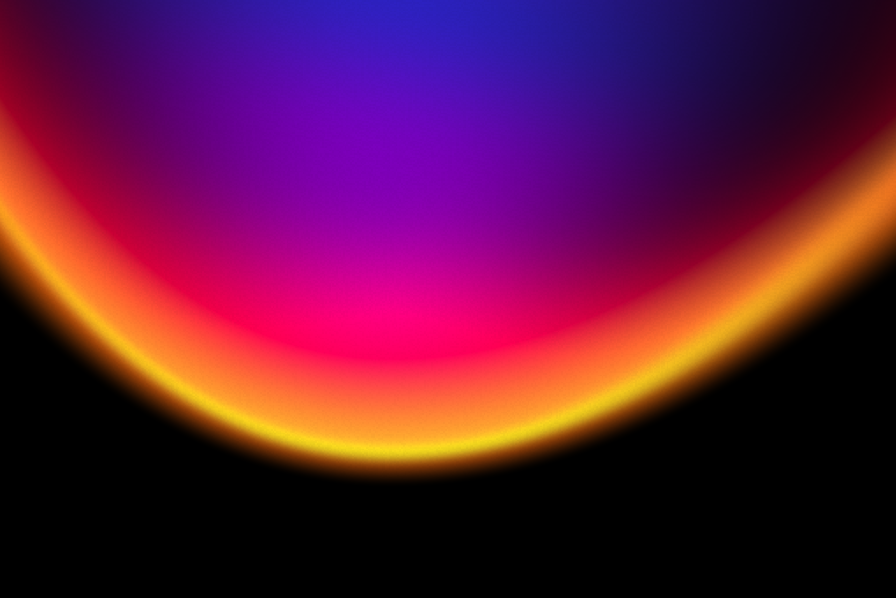
Give the GLSL for this background, as a Shadertoy shader.

```glsl
// A glowing bowl of light on black: a thin golden rim, an orange band and
// red glow inside it, then violet and blue light falling from the top.
// All layers are profiles of the signed distance to one lopsided curve.

#define LOWEST vec2(0.655, 0.244)     // lowest point of the rim
#define BEND_LEFT vec2(0.82, 0.28)    // square and fourth power terms
#define BEND_RIGHT vec2(0.66, -0.07)
#define RED_REACH 0.32
#define BAND_REACH 0.155
#define VIOLET_SPREAD 0.57
#define GRAIN 0.018

const vec3 RED    = vec3(1.00, 0.00, 0.15);
const vec3 VIOLET = vec3(0.42, 0.00, 0.73);
const vec3 BLUE   = vec3(0.10, 0.13, 0.72);
const vec3 MAROON = vec3(0.07, 0.00, 0.03);
const vec3 SHELL  = vec3(1.00, 0.42, 0.05);

float hash(vec2 p) {
    return fract(sin(dot(p, vec2(127.1, 311.7))) * 43758.5453);
}

// Approximate distance to the rim, positive inside the bowl
float rimDistance(vec2 p) {
    vec2 q = p - LOWEST;
    vec2 bend = q.x < 0.0 ? BEND_LEFT : BEND_RIGHT;
    float x2 = q.x * q.x;
    float height = x2 * (bend.x + bend.y * x2);
    float slope = 2.0 * q.x * (bend.x + 2.0 * bend.y * x2);
    return (q.y - height) / sqrt(1.0 + slope * slope);
}

// Red, violet and blue light inside the bowl
vec3 innerLight(vec2 p, float depth) {
    float x = p.x - LOWEST.x;
    float narrowing = 1.0 + (x < 0.0 ? 2.5 : 4.5) * x * x;
    float falloff = max(3.4 - 3.0 * abs(x), 0.9);
    float red = exp(-pow(depth * narrowing / RED_REACH, falloff));

    float across = x / VIOLET_SPREAD;
    float rise = depth / 0.28;
    float violet = exp(-across * across) * (1.0 - exp(-rise * rise));
    float blueShare = smoothstep(0.72, 1.02, p.y + 0.2 * x);

    return MAROON + RED * red + mix(VIOLET, BLUE, blueShare) * violet;
}

// Green part of the orange band, which thins toward the sides
float orangeBand(float x, float depth) {
    float reach = BAND_REACH / (1.0 + 0.9 * x * x);
    float strength = 0.75 / (1.0 + 0.9 * x * x);
    return strength * pow(clamp(1.0 - depth / reach, 0.0, 1.0), 0.8);
}

void mainImage(out vec4 fragColor, in vec2 fragCoord) {
    vec2 p = fragCoord / iResolution.y;
    float x = p.x - LOWEST.x;
    float d = rimDistance(p);
    float depth = max(d, 0.0001);

    // Inside of the bowl
    vec3 color = innerLight(p, depth);
    color.g += orangeBand(x, depth);
    color = min(color, 1.0);

    // Soft brown shell outside the rim
    color = mix(SHELL, color, smoothstep(-0.03, 0.0, d));

    // Bright rim, wider and duller toward the right
    float blur = 0.013 + 0.022 * smoothstep(0.1, 0.85, x);
    float rim = exp(-d * d / (blur * blur));
    vec3 rimColor = vec3(1.0 - 0.1 * max(x, 0.0), 0.88 - 0.62 * x * x, 0.12);
    color = mix(color, rimColor, rim);

    // Fade to black, with faint grain in the light
    float fade = 0.06 + 0.06 * x * x;
    color *= smoothstep(-fade, 0.01, d);
    color *= 1.0 + GRAIN * (2.0 * hash(floor(p * 340.0)) - 1.0);

    fragColor = vec4(clamp(color, 0.0, 1.0), 1.0);
}
```
